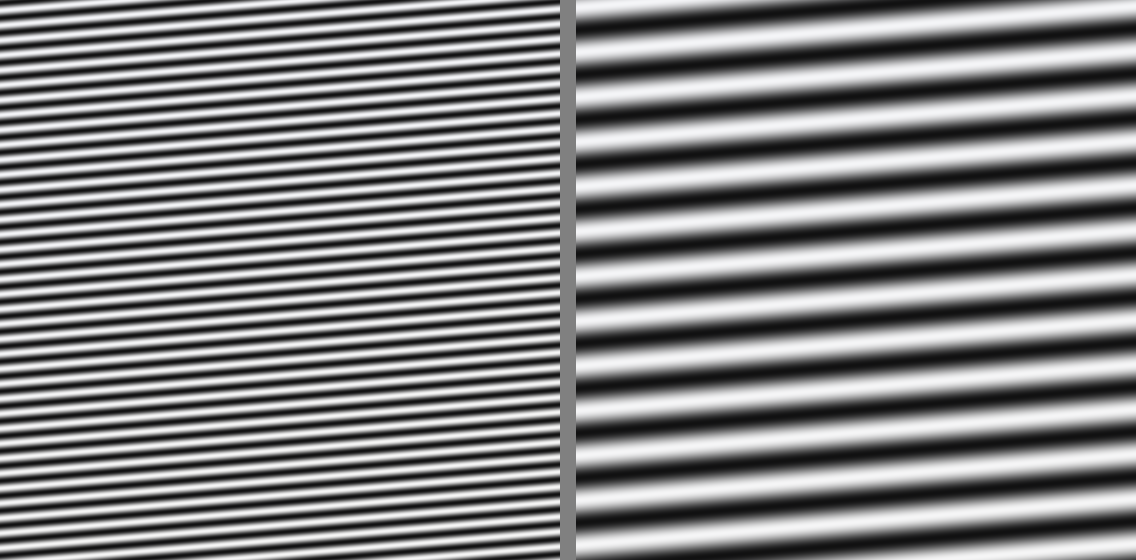
Left: the whole. Right: its middle third, enlarged.
Write a Shadertoy shader that draws this pattern.

```glsl
const float TAU = 6.2831853;
const float STRIPES = 37.5;   // repeats down the left edge
const float SLOPE = 0.083;    // rise per unit of width
const float PHASE = 0.71;     // first crest, in periods from the top

const vec3 DARK = vec3(0.066, 0.066, 0.068);
const vec3 COOL_LIGHT = vec3(0.957, 0.96, 0.972);
const vec3 WARM_LIGHT = vec3(0.962, 0.962, 0.962);

// Soft sinusoidal stripes: 1 on a crest, 0 in a trough
float stripeWave(vec2 uv, float count, float slope, float phase) {
    float t = (1.0 - uv.y + slope * uv.x) * count - phase;
    return 0.5 + 0.5 * cos(TAU * t);
}

// Faint shift from cool light at the upper left to neutral at the lower right
vec3 lightTint(vec2 uv, vec3 cool, vec3 warm) {
    float across = 0.8 * (1.0 - uv.y) + 0.2 * uv.x;
    return mix(cool, warm, smoothstep(0.2, 0.8, across));
}

void mainImage(out vec4 fragColor, in vec2 fragCoord) {
    vec2 uv = fragCoord / iResolution.xy;
    float wave = stripeWave(uv, STRIPES, SLOPE, PHASE);
    vec3 light = lightTint(uv, COOL_LIGHT, WARM_LIGHT);
    fragColor = vec4(mix(DARK, light, wave), 1.0);
}
```
